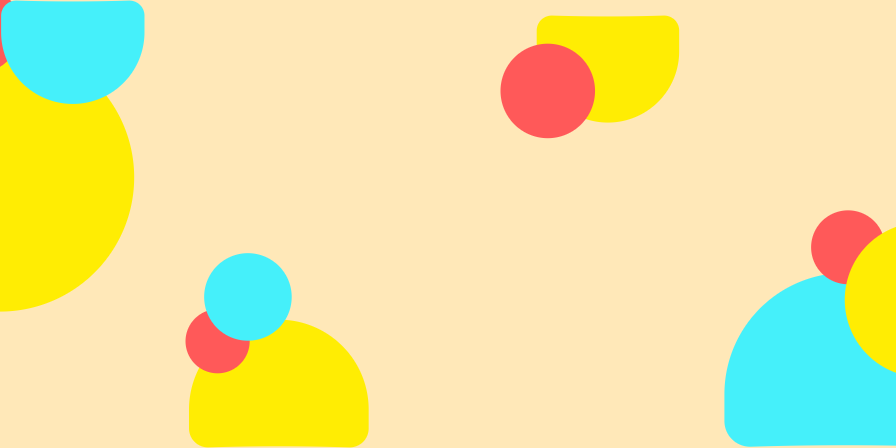
A Shadertoy shader for this background:

```glsl
// Flat cream backdrop with overlapping discs and rounded domes at the borders.

const vec3 CREAM  = vec3(1.00, 0.91, 0.72);
const vec3 YELLOW = vec3(1.00, 0.93, 0.01);
const vec3 CYAN   = vec3(0.27, 0.94, 0.98);
const vec3 CORAL  = vec3(1.00, 0.35, 0.35);

// Signed distance to a disc.
float disc(vec2 p, vec2 center, float radius) {
    return length(p - center) - radius;
}

// Signed distance to a half disc on a soft-cornered base.
// "up" is 1.0 for a dome and -1.0 for a bowl; "base" is a fraction of the radius.
float dome(vec2 p, vec2 center, float radius, float base, float up) {
    vec2 q = (p - center) / radius;
    q.y *= up;
    if (q.y > 0.0) return (length(q) - 1.0) * radius;

    // Rounded box below the half disc, with a slightly hollow base line.
    float corner = 0.22;
    float hollow = 0.02 * max(1.0 - q.x * q.x, 0.0);
    vec2 d = vec2(abs(q.x) - 1.0, -q.y - base + hollow) + corner;
    return (length(max(d, 0.0)) + min(max(d.x, d.y), 0.0) - corner) * radius;
}

// Lay a colour over the canvas with an edge one pixel wide.
vec3 paint(vec3 under, vec3 color, float dist, float pixel) {
    return mix(under, color, clamp(0.5 - dist / pixel, 0.0, 1.0));
}

void mainImage(out vec4 fragColor, in vec2 fragCoord) {
    float pixel = 1.0 / iResolution.y;
    vec2 p = fragCoord * pixel;
    vec3 color = CREAM;

    // Upper left group
    color = paint(color, YELLOW, disc(p, vec2(0.0, 0.604), 0.2995), pixel);
    color = paint(color, CORAL, disc(p, vec2(-0.052, 0.935), 0.099), pixel);
    color = paint(color, CYAN, dome(p, vec2(0.1625, 0.928), 0.160, 0.45, -1.0), pixel);

    // Upper right group
    color = paint(color, YELLOW, dome(p, vec2(1.357, 0.8854), 0.159, 0.51, -1.0), pixel);
    color = paint(color, CORAL, disc(p, vec2(1.2227, 0.797), 0.1055), pixel);

    // Lower left group
    color = paint(color, YELLOW, dome(p, vec2(0.6224, 0.086), 0.2005, 0.43, 1.0), pixel);
    color = paint(color, CORAL, disc(p, vec2(0.4857, 0.2383), 0.0716), pixel);
    color = paint(color, CYAN, disc(p, vec2(0.5534, 0.3372), 0.0977), pixel);

    // Lower right group
    color = paint(color, CYAN, dome(p, vec2(1.888, 0.120), 0.271, 0.44, 1.0), pixel);
    color = paint(color, CORAL, disc(p, vec2(1.893, 0.448), 0.0825), pixel);
    color = paint(color, YELLOW, disc(p, vec2(2.0586, 0.3307), 0.173), pixel);

    fragColor = vec4(color, 1.0);
}
```
